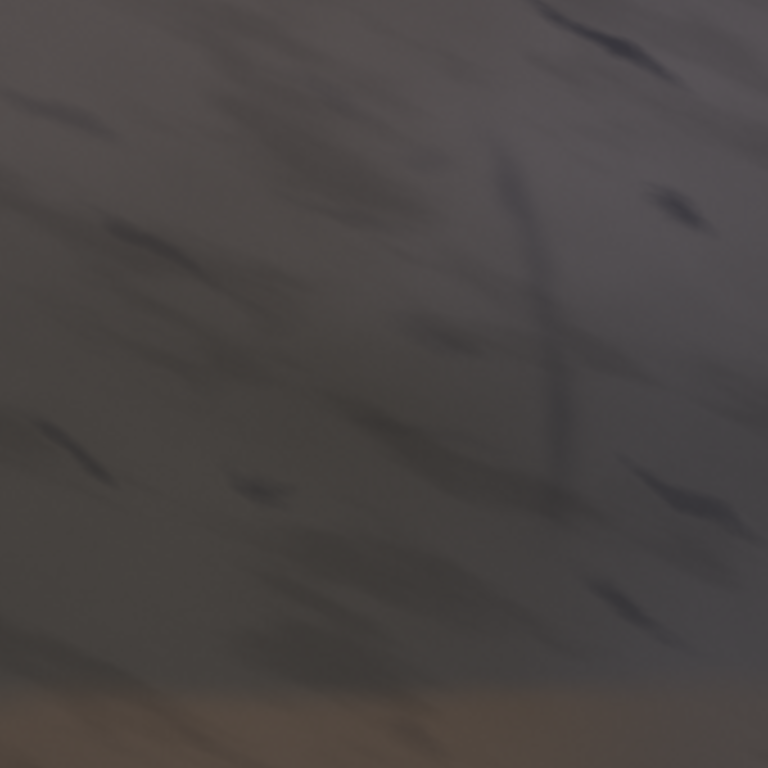
Give the GLSL for this texture, as a Shadertoy shader.

```glsl
// Dim dusk sky: soft grey cloud with dark slanting wisps over a warm low haze.
#define SLANT 0.44          // downward tilt of the wisps, radians
#define WISP_GRID 4         // wisps per side of the canvas
#define WISP_DEPTH 0.30     // darkening of the strongest wisps
#define MOTTLE 0.10         // contrast of the broad cloud
#define VEIN_DEPTH 0.13     // darkening of the curved vein
#define HAZE_TOP 0.115      // height of the warm haze
#define GRAIN 0.005         // faint fine grain
#define DUSK_WARM vec3(0.268, 0.253, 0.241)
#define DUSK_COOL vec3(0.270, 0.261, 0.270)
#define PALE_WARM vec3(0.326, 0.303, 0.300)
#define PALE_COOL vec3(0.338, 0.320, 0.334)
#define HAZE vec3(0.328, 0.283, 0.250)

// Sineless hash
vec2 hash22(vec2 p) {
    vec3 q = fract(vec3(p.xyx) * vec3(0.1031, 0.1030, 0.0973));
    q += dot(q, q.yzx + 33.33);
    return fract((q.xx + q.yz) * q.zy);
}

float noise(vec2 p) {
    vec2 cell = floor(p), f = fract(p);
    f = f * f * f * (f * (f * 6.0 - 15.0) + 10.0);
    float low = mix(hash22(cell).x, hash22(cell + vec2(1, 0)).x, f.x);
    float high = mix(hash22(cell + vec2(0, 1)).x, hash22(cell + vec2(1, 1)).x, f.x);
    return mix(low, high, f.y);
}

float fbm(vec2 p) {
    float sum = 0.0, weight = 0.5;
    for (int i = 0; i < 4; i++) {
        sum += weight * noise(p);
        p = mat2(1.6, 1.2, -1.2, 1.6) * p + 17.3;
        weight *= 0.5;
    }
    return sum / 0.9375;
}

// Turns a vector so that x runs along the wisps
vec2 alongWind(vec2 p, float angle) {
    float c = cos(angle), s = sin(angle);
    return vec2(c * p.x - s * p.y, s * p.x + c * p.y);
}

// Scattered ragged wisps: a few dark, most faint
float wisps(vec2 uv) {
    vec2 bend = vec2(fbm(uv * 6.0 + 3.0), fbm(uv * 6.0 + 41.0)) - 0.5;
    float ragged = fbm(alongWind(uv, SLANT) * vec2(14.0, 38.0)) - 0.5;
    float shade = 0.0;
    for (int j = 0; j < WISP_GRID; j++) {
        for (int i = 0; i < WISP_GRID; i++) {
            vec2 id = vec2(i, j);
            vec2 place = hash22(id + 5.0), kind = hash22(id + 71.0);
            vec2 center = (id + 0.1 + 0.8 * place) / float(WISP_GRID);
            vec2 size = vec2(mix(0.045, 0.15, kind.x), mix(0.024, 0.013, kind.x));
            float angle = SLANT + 0.35 * (kind.y - 0.5);
            vec2 q = alongWind(uv - center + 0.05 * bend, angle) / size;
            float body = 1.0 - smoothstep(0.1, 1.15, length(q) + 0.9 * ragged);
            float strength = mix(0.15, 0.65, kind.y * kind.y);
            strength += 0.5 * smoothstep(1.35, 1.75, center.x + center.y);
            shade = max(shade, body * strength);
        }
    }
    return shade;
}

// Broad vein that curves down the right of centre
float vein(vec2 uv) {
    float rise = uv.y - 0.45;
    float drift = 0.08 * (fbm(uv * 5.0 + 9.0) - 0.5);
    float offset = (uv.x - 0.735 + 0.62 * rise * rise + drift) / 0.024;
    float span = smoothstep(0.22, 0.5, uv.y) * (1.0 - smoothstep(0.72, 0.88, uv.y));
    return exp(-offset * offset) * span * (0.4 + 0.8 * noise(uv * 9.0));
}

void mainImage(out vec4 fragColor, in vec2 fragCoord) {
    vec2 uv = fragCoord / iResolution.xy;
    vec2 wind = alongWind(uv, SLANT);

    // Sky gradient, paler above and cooler to the right
    float broad = fbm(wind * vec2(2.2, 5.0) + 12.0) - 0.5;
    float pale = smoothstep(0.38, 0.98, uv.y + 0.18 * broad);
    float cool = smoothstep(0.35, 0.95, uv.x + 0.2 * broad);
    vec3 color = mix(mix(DUSK_WARM, DUSK_COOL, cool), mix(PALE_WARM, PALE_COOL, cool), pale);

    // Warm haze along the bottom
    float hazeEdge = HAZE_TOP + 0.07 * (fbm(vec2(uv.x * 3.0, uv.y * 5.0) + 7.0) - 0.5);
    float haze = 1.0 - smoothstep(hazeEdge - 0.05, hazeEdge + 0.025, uv.y);
    color = mix(color, HAZE, haze * mix(1.0, 0.4, smoothstep(0.55, 1.0, uv.x)));

    // Cloud mottling and long faint streaks
    float streak = fbm(wind * vec2(3.0, 13.0) + 30.0);
    color *= 1.0 + MOTTLE * broad - 0.09 * smoothstep(0.52, 0.8, streak);

    // Dark wisps and vein keep a bluish tint
    float shade = WISP_DEPTH * wisps(uv) * (1.0 - 0.5 * haze) + VEIN_DEPTH * vein(uv);
    color *= 1.0 - shade * vec3(1.05, 1.0, 0.82);

    color += GRAIN * (noise(uv * 170.0) - 0.5);
    fragColor = vec4(color, 1.0);
}
```
